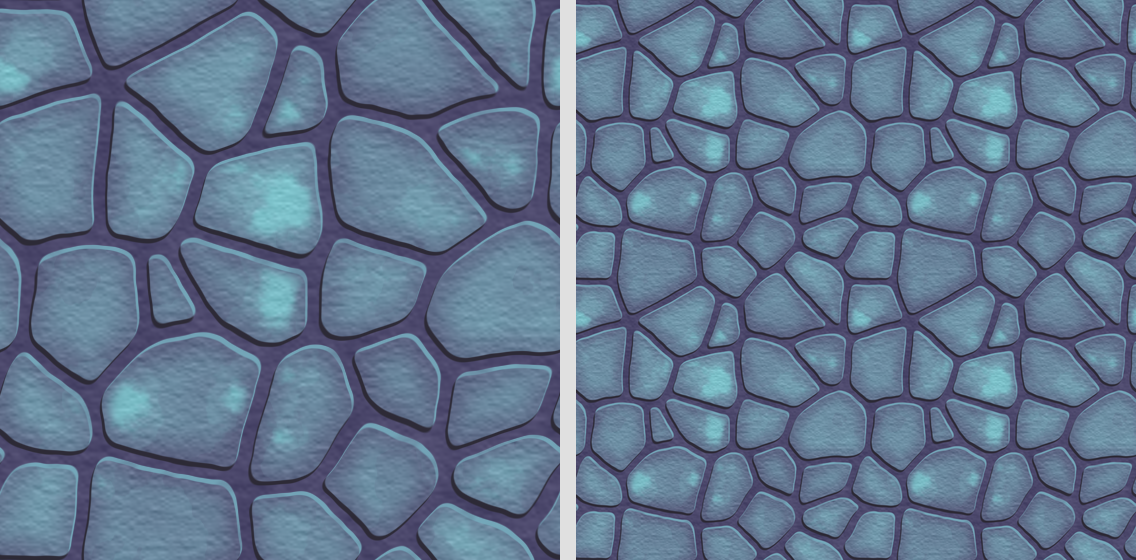
Left, the tile; right, the same tile 2 across and 2 down.
Give the GLSL for this texture, as a WebGL 2 fragment shader.

```glsl
#version 300 es
precision highp float;
// Tiling wall of irregular painted stones set in dark mortar.
// A wrapped, weighted Voronoi diagram gives the stones; comparing its mask with
// a copy shifted toward the light gives lit rims and shadows; noise paints them.

uniform vec2 u_resolution;
out vec4 fragColor;

const float CELLS = 5.0;
const float MORTAR_HALF_WIDTH = 0.0122;

vec3 hash(vec2 cell, float seed) {
  uvec3 v = uvec3(ivec3(vec3(cell, seed))) * 1664525u + 1013904223u;
  v.x += v.y * v.z; v.y += v.z * v.x; v.z += v.x * v.y;
  v ^= v >> 16u;
  v.x += v.y * v.z; v.y += v.z * v.x; v.z += v.x * v.y;
  return vec3(v >> 16u) / 65535.0;
}

// Value noise that wraps after a whole number of cells
float noise(vec2 uv, vec2 period, float seed) {
  vec2 p = uv * period, i = floor(p), f = fract(p);
  f = f * f * (3.0 - 2.0 * f);
  vec2 a = mod(i, period), b = mod(i + 1.0, period);
  return mix(mix(hash(a, seed).x, hash(vec2(b.x, a.y), seed).x, f.x),
             mix(hash(vec2(a.x, b.y), seed).x, hash(b, seed).x, f.x), f.y);
}

float fbm(vec2 uv, vec2 period, int octaves, float seed) {
  float sum = 0.0, total = 0.0, weight = 1.0;
  for (int k = 0; k < octaves; k++) {
    sum += weight * noise(uv, period, seed + float(k));
    total += weight;
    weight *= 0.5;
    period *= 2.0;
  }
  return sum / total;
}

float smoothMin(float a, float b, float k) {
  float h = max(k - abs(a - b), 0.0) / k;
  return min(a, b) - h * h * k * 0.25;
}

// Stone centre in xy, size weight in z
vec3 stoneSite(vec2 cell) {
  vec3 h = hash(mod(cell, CELLS), 7.0);
  return vec3(cell + 0.5 + 0.86 * (h.xy - 0.5), 0.45 * h.z);
}

// Distance to the rounded stone outline (positive inside), then the stone's cell
vec3 stones(vec2 uv) {
  vec2 p = uv * CELLS, home = floor(p), own = home;
  float nearest = 1e3;
  for (int y = -2; y <= 2; y++)
    for (int x = -2; x <= 2; x++) {
      vec2 cell = home + vec2(x, y);
      vec3 s = stoneSite(cell);
      float power = dot(p - s.xy, p - s.xy) - s.z;
      if (power < nearest) { nearest = power; own = cell; }
    }
  vec2 centre = stoneSite(own).xy;
  float edge = 2.0;
  for (int y = -2; y <= 2; y++)
    for (int x = -2; x <= 2; x++) {
      if (x == 0 && y == 0) continue;
      vec3 s = stoneSite(own + vec2(x, y));
      float power = dot(p - s.xy, p - s.xy) - s.z;
      edge = smoothMin(edge, 0.5 * (power - nearest) / distance(s.xy, centre), 0.11);
    }
  return vec3(edge / CELLS - MORTAR_HALF_WIDTH, mod(own, CELLS));
}

// Relief of a rough surface lit from above
float emboss(vec2 uv, vec2 period, float seed) {
  return fbm(uv, period, 2, seed) - fbm(uv + vec2(0.001, 0.004), period, 2, seed);
}

void main() {
  vec2 uv = gl_FragCoord.xy / u_resolution;
  float aa = 0.9 / min(u_resolution.x, u_resolution.y);

  // Outlines: slow bends plus a slight chipped wobble
  vec2 bend = vec2(fbm(uv, vec2(6.0), 2, 11.0), fbm(uv, vec2(6.0), 2, 21.0)) - 0.5;
  float chip = noise(uv, vec2(48.0), 31.0) - 0.5;
  vec2 p = uv + 0.03 * bend + 0.002 * chip;
  vec3 stone = stones(p);
  float inside = smoothstep(-aa, aa, stone.x);
  float towardLight = smoothstep(-aa, aa, stones(p + vec2(0.0042, 0.0078)).x);

  // Stone face: dim purple borders, paler middle, ragged washes of paint
  float wash = fbm(uv, vec2(4.0), 4, 41.0);
  float ragged = fbm(uv, vec2(6.0, 7.0), 6, 51.0);
  float stain = fbm(uv, vec2(7.0, 6.0), 6, 61.0);
  float tone = 0.13 + 0.5 * smoothstep(-0.005, 0.06, stone.x + 0.03 * (stain - 0.5));
  tone += 0.9 * (wash - 0.5) + 0.2 * (hash(stone.yz, 71.0).x - 0.5);
  tone += 0.16 * smoothstep(0.57, 0.61, ragged) - 0.12 * smoothstep(0.6, 0.62, stain);
  vec3 face = mix(vec3(0.355, 0.385, 0.505), vec3(0.47, 0.66, 0.72), clamp(tone, 0.0, 1.1));
  float glint = smoothstep(0.66, 0.78, ragged) * smoothstep(0.0, 0.03, stone.x);
  face = mix(face, vec3(0.5, 0.81, 0.83), 0.7 * glint);
  face += 0.15 * emboss(uv, vec2(72.0, 110.0), 81.0);

  // Lit rim, broken up a little by wear
  float rim = inside * (1.0 - towardLight);
  float wear = smoothstep(0.1, 0.6, noise(uv, vec2(30.0), 91.0));
  face = mix(face, vec3(0.46, 0.67, 0.74), rim * (0.55 + 0.35 * wear));

  // Mortar with grit and the shadow cast by each stone
  vec3 mortar = vec3(0.295, 0.28, 0.42) + 0.08 * (fbm(uv, vec2(16.0), 3, 101.0) - 0.5);
  mortar += 0.13 * emboss(uv, vec2(64.0, 72.0), 111.0);
  mortar = mix(mortar, vec3(0.165, 0.155, 0.195), 0.92 * towardLight);

  fragColor = vec4(mix(mortar, face, inside), 1.0);
}
```
